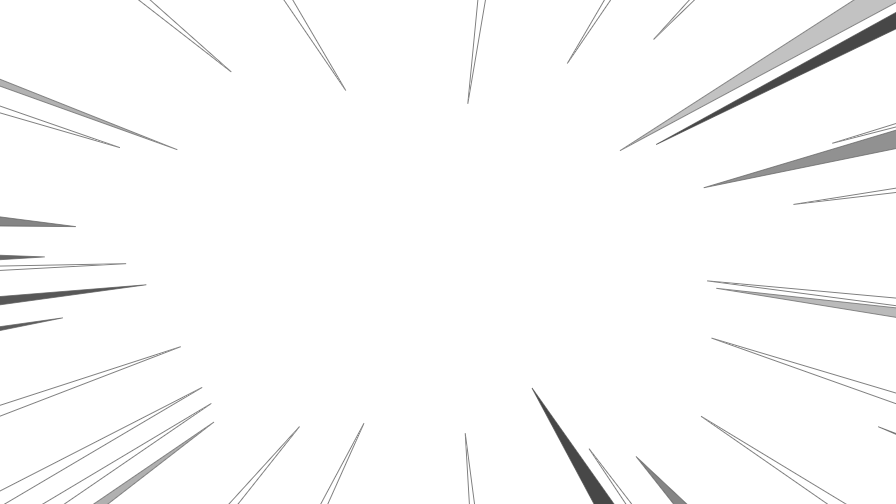
This background is drawn by a WebGL 2 fragment shader. Its source:

```glsl
#version 300 es
precision highp float;
// Comic focus lines: tapered spikes on white, all aimed at the empty centre.
// Each spike is a wedge in coordinates along and across its own ray; shaded
// accents are set by angle, and hollow needles follow a loop around an ellipse.

#define PAPER vec3(1.0)
#define INK 0.36
#define STROKE 0.0019
#define NEEDLES 19
#define NEEDLE_START 26.7
#define NEEDLE_REACH 0.76
#define REACH_SWAY 0.2
#define NEEDLE_TAPER 0.02

uniform vec2 u_resolution;
out vec4 fragColor;

// Signed distance to the wedge sides, and distance past the tip.
vec2 wedge(vec2 p, vec2 dir, float tip, float taper) {
    float along = dot(p, dir) - tip;
    float across = abs(dir.x * p.y - dir.y * p.x);
    return vec2(across - taper * along, along);
}

float coverage(float d, float pixel) {
    return clamp(0.5 - d / pixel, 0.0, 1.0);
}

// Thin ink line along both sides of a wedge.
float outline(vec2 w, float pixel) {
    float line = coverage(abs(w.x) - 0.5 * STROKE, pixel);
    return line * coverage(-w.y, pixel);
}

// Shaded spike: angle in degrees, tip radius, half-width slope, grey tone.
void accent(inout vec3 color, vec2 p, float pixel,
            float angle, float tip, float taper, float tone) {
    float a = radians(angle);
    vec2 w = wedge(p, vec2(cos(a), sin(a)), tip, taper);
    float fill = coverage(w.x, pixel) * coverage(-w.y, pixel);
    color = mix(color, vec3(tone), fill);
    color = mix(color, vec3(min(INK, tone)), 0.7 * outline(w, pixel));
}

// Ellipse angle of needle k: even steps, crowded at the left and upper right.
float needleAngle(float k) {
    float offset = (k - 10.9) / 1.9;
    float crowdLeft = 34.0 * exp(-offset * offset);
    float crowdTop = 15.8 * exp(k - 18.0);
    float lean = 6.0 * step(abs(mod(k, 7.0) - 1.0), 0.5);
    float stepAngle = 360.0 / float(NEEDLES);
    return radians(NEEDLE_START - stepAngle * k + crowdLeft + crowdTop + lean);
}

// Ellipse radius where needle k begins.
float needleReach(float k) {
    float turn = radians(20.0) * k;
    return NEEDLE_REACH + REACH_SWAY * cos(4.0 * turn) * (0.6 + 0.4 * cos(turn));
}

void main() {
    float pixel = 1.0 / u_resolution.y;
    vec2 p = (gl_FragCoord.xy - 0.5 * u_resolution) * pixel;
    vec2 ellipse = 0.5 * vec2(u_resolution.x * pixel, 1.0);
    vec3 color = PAPER;

    // Hollow needles
    for (int i = 0; i < NEEDLES; i++) {
        float k = float(i);
        float a = needleAngle(k);
        vec2 start = ellipse * vec2(cos(a), sin(a)) * needleReach(k);
        float taper = NEEDLE_TAPER * (0.8 + abs(sin(a)));
        vec2 w = wedge(p, normalize(start), length(start), taper);
        color = mix(color, vec3(INK), 0.8 * outline(w, pixel));
    }

    // Right side accents
    accent(color, p, pixel, 30.5, 0.396, 0.040, 0.76);
    accent(color, p, pixel, 27.3, 0.465, 0.027, 0.28);
    accent(color, p, pixel, 14.1, 0.523, 0.045, 0.57);
    accent(color, p, pixel, -7.7, 0.537, 0.026, 0.73);
    accent(color, p, pixel, -22.1, 0.921, 0.020, 0.42);

    // Lower accents
    accent(color, p, pixel, -47.4, 0.551, 0.075, 0.52);
    accent(color, p, pixel, -58.3, 0.317, 0.062, 0.28);
    accent(color, p, pixel, 216.0, 0.574, 0.030, 0.69);

    // Left side accents
    accent(color, p, pixel, 189.7, 0.775, 0.030, 0.36);
    accent(color, p, pixel, 186.2, 0.602, 0.028, 0.34);
    accent(color, p, pixel, 180.7, 0.800, 0.050, 0.40);
    accent(color, p, pixel, 176.1, 0.740, 0.060, 0.52);
    accent(color, p, pixel, 159.3, 0.574, 0.017, 0.70);

    fragColor = vec4(color, 1.0);
}
```
